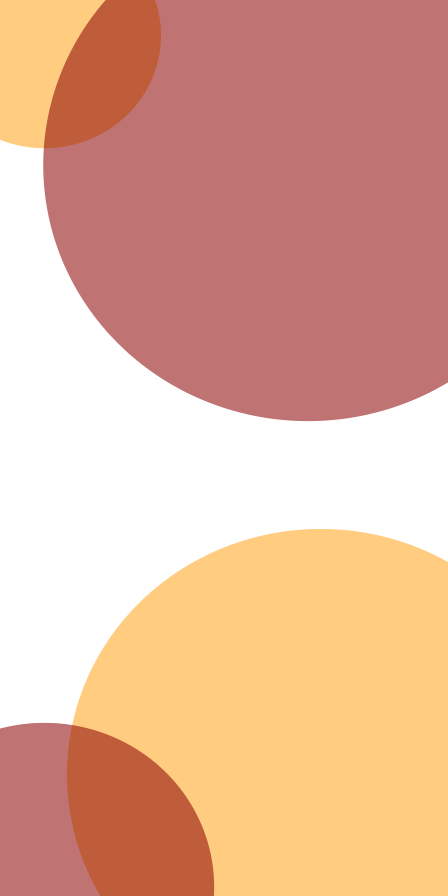
Give the GLSL for this background, as a Shadertoy shader.

```glsl
// Four large flattened discs in rose and amber, multiplied where they overlap on white.
#define ROSE vec3(0.75, 0.45, 0.45)
#define AMBER vec3(1.0, 0.8, 0.5)
#define PAPER vec3(1.0)
#define SQUASH 0.967

// Disc coverage, with an edge one pixel wide
float disc(vec2 p, vec2 center, float radius, float pixel) {
    float dist = length((p - center) / vec2(1.0, SQUASH)) - radius;
    return clamp(0.5 - dist / pixel, 0.0, 1.0);
}

// Multiply an ink into the colour below it
vec3 overprint(vec3 base, vec3 ink, float coverage) {
    return base * mix(vec3(1.0), ink, coverage);
}

void mainImage(out vec4 fragColor, in vec2 fragCoord) {
    // Canvas spans 1 unit across and 2 units up
    vec2 p = fragCoord / iResolution.xy * vec2(1.0, 2.0);
    float pixel = max(1.0 / iResolution.x, 2.0 / iResolution.y);
    vec3 color = PAPER;

    // Upper pair
    color = overprint(color, AMBER, disc(p, vec2(0.099, 1.921), 0.2604, pixel));
    color = overprint(color, ROSE, disc(p, vec2(0.6875, 1.6315), 0.591, pixel));

    // Lower pair
    color = overprint(color, AMBER, disc(p, vec2(0.716, 0.2716), 0.5664, pixel));
    color = overprint(color, ROSE, disc(p, vec2(0.099, 0.020), 0.379, pixel));

    fragColor = vec4(color, 1.0);
}
```
